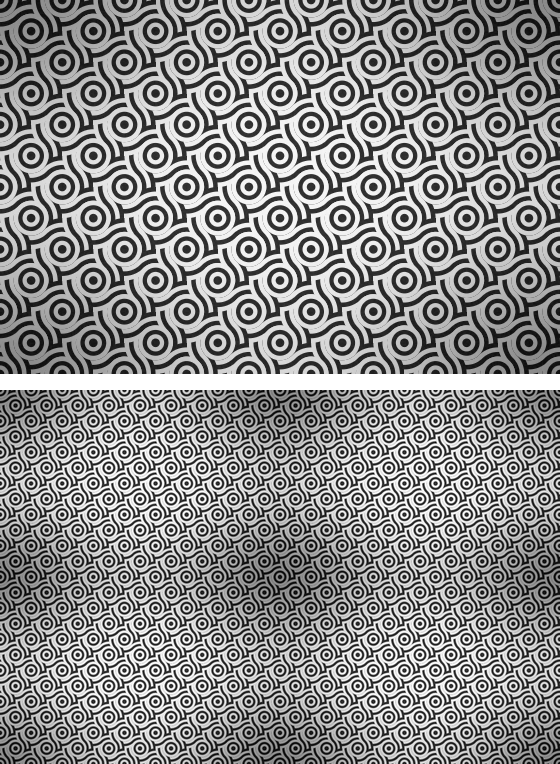
Top: one tile. Bottom: repeated 2 by 2.
Write a WebGL 1 fragment shader that draws this pattern.

```glsl
precision highp float;
// Black and white targets on a staggered grid, lying over S-shaped striped waves.
// Each grid square holds arcs around two opposite corners that meet on its diagonal;
// a soft wrapped vignette and fine grain shade the flat inks.

uniform vec2 u_resolution;

const vec2 REPEATS = vec2(9.0, 6.0);      // whole repeats across and down
const float CORE_RADIUS = 0.41421356;     // sqrt(2) - 1: touches the neighbour's arcs
const float CORE_BANDS = 3.0;             // dot, ring, ring
const float WAVE_BANDS = 4.0;             // stripes in each wave
const float CORE_WIDTH = CORE_RADIUS / CORE_BANDS;
const float WAVE_WIDTH = (1.0 - CORE_RADIUS) / WAVE_BANDS;
const float TARGET_RADIUS = CORE_RADIUS + WAVE_WIDTH;  // core and its light rim
const vec3 LIGHT = vec3(0.96);
const vec3 DARK = vec3(0.195);
const vec2 VIGNETTE = vec2(0.02, 0.10);   // linear and quadratic falloff
const float DARK_FALLOFF = 1.8;           // dark ink fades faster than light
const vec2 GRAIN_CELLS = vec2(384.0, 256.0);
const float GRAIN = 0.045;

float hash(vec2 p) {
  return fract(sin(dot(p, vec2(127.1, 311.7))) * 43758.5453);
}

// Value noise that wraps after a whole number of cells.
float wrappedNoise(vec2 uv, vec2 cells) {
  vec2 p = uv * cells;
  vec2 i = floor(p);
  vec2 f = fract(p);
  f = f * f * (3.0 - 2.0 * f);
  vec2 a = mod(i, cells);
  vec2 b = mod(i + 1.0, cells);
  return mix(mix(hash(a), hash(vec2(b.x, a.y)), f.x),
             mix(hash(vec2(a.x, b.y)), hash(b), f.x), f.y);
}

// Alternating bands of unit width: 0 to 1 is dark, 1 to 2 is light.
float bands(float t, float pixel) {
  float edge = abs(mod(t + 0.5, 2.0) - 1.0) - 0.5;
  return clamp(edge / pixel + 0.5, 0.0, 1.0);
}

// Stripes of a wave, with a dark or a light innermost band.
float wave(float radius, float nearDark, float pixel) {
  float t = clamp((radius - CORE_RADIUS) / WAVE_WIDTH, 0.5, WAVE_BANDS - 0.5);
  return bands(t + 1.0 - nearDark, pixel / WAVE_WIDTH);
}

// Dot, light ring, dark ring and light rim.
float target(float radius, float pixel) {
  float t = clamp(radius / CORE_WIDTH, 0.5, CORE_BANDS + 0.5);
  return bands(t, pixel / CORE_WIDTH);
}

float wovenTargets(vec2 p, float pixel) {
  vec2 cell = floor(p);
  vec2 f = p - cell;
  float odd = mod(cell.x + cell.y, 2.0);
  // Turn odd squares so the two centres sit at (0,0) and (1,1).
  if (odd > 0.5) f = vec2(f.y, 1.0 - f.x);
  // Each half of the square belongs to one centre.
  float flipped = step(f.x, f.y);
  if (flipped > 0.5) f = 1.0 - f;
  float own = length(f);
  float other = length(1.0 - f);

  // Waves are dark inside on the left and lower sides of a centre.
  float otherDark = abs(flipped + odd - 1.0);
  otherDark = mix(1.0 - flipped, flipped, odd);
  float outside = clamp((own - 1.0) / pixel + 0.5, 0.0, 1.0);
  float ink = mix(wave(own, flipped, pixel), wave(other, otherDark, pixel), outside);

  float radius = min(own, other);
  float cover = clamp((TARGET_RADIUS - radius) / pixel + 0.5, 0.0, 1.0);
  return mix(ink, target(radius, pixel), cover);
}

void main() {
  vec2 uv = gl_FragCoord.xy / u_resolution;
  vec2 squares = 2.0 * REPEATS;
  float pixel = max(squares.x / u_resolution.x, squares.y / u_resolution.y);
  float ink = wovenTargets(uv * squares, pixel);

  // Darkening towards the corners, level at the borders.
  vec2 rim = 0.5 + 0.5 * cos(6.2831853 * uv);
  float d = rim.x + rim.y;
  float shade = 1.0 - VIGNETTE.x * d - VIGNETTE.y * d * d;
  vec3 color = mix(DARK * pow(shade, DARK_FALLOFF), LIGHT * shade, ink);

  // Fine grain, stronger on the dark ink.
  float grain = wrappedNoise(uv, GRAIN_CELLS) - 0.5;
  color += GRAIN * grain * mix(1.0, 0.4, ink);

  gl_FragColor = vec4(color, 1.0);
}
```
